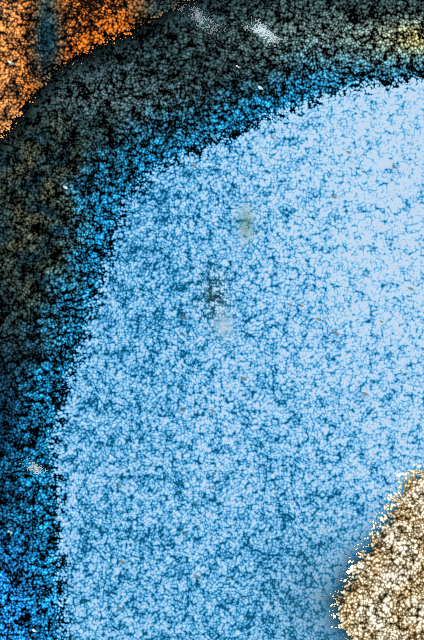
A WebGL 1 fragment shader for this texture:

```glsl
precision highp float;
uniform vec2 u_resolution;

vec2 hash2(vec2 cell) {
  vec2 k = vec2(dot(cell, vec2(127.1, 311.7)), dot(cell, vec2(269.5, 183.3)));
  return fract(sin(k) * 43758.5);
}

// Distance to the nearest scattered cell point
float cellular(vec2 p) {
  vec2 cell = floor(p), f = fract(p);
  float nearest = 4.0;
  for (int y = -1; y <= 1; y++) {
    for (int x = -1; x <= 1; x++) {
      vec2 o = vec2(float(x), float(y));
      vec2 d = o + hash2(cell + o) - f;
      nearest = min(nearest, dot(d, d));
    }
  }
  return sqrt(nearest);
}

// Layered granules, centred on zero
float grain(vec2 p, float frequency) {
  float sum = 0.0, weight = 0.28;
  for (int i = 0; i < 4; i++) {
    sum += weight * (0.46 - cellular(p * frequency + float(i) * 17.3));
    frequency *= 1.85;
    weight *= 1.3;
  }
  return sum;
}

float waves(vec2 p) {
  float sum = 0.0, amp = 0.5;
  for (int i = 0; i < 4; i++) {
    sum += amp * sin(p.x + 1.7 * sin(p.y * 0.8 + float(i)));
    p = mat2(1.2, 1.4, -1.4, 1.2) * p + 2.3;
    amp *= 0.6;
  }
  return sum;
}

// Signed distance to a line, positive to the right of a towards b
float side(vec2 p, vec2 a, vec2 b) {
  vec2 d = normalize(b - a);
  return dot(p - a, vec2(d.y, -d.x));
}

float blob(vec2 p, vec2 centre, vec2 radius) {
  vec2 q = (p - centre) / radius;
  return exp(-dot(q, q));
}

// Small pale chips, present in a few random cells
float flecks(vec2 p, float frequency, float density) {
  vec2 q = p * frequency, cell = floor(q);
  vec2 h = hash2(cell + 5.0);
  vec2 d = fract(q) - 0.3 - 0.4 * h;
  d.y += 0.4 * d.x;
  float size = 0.08 + 0.14 * h.y;
  return step(hash2(cell + 41.0).x, density) * (1.0 - smoothstep(size * 0.5, size, length(d * vec2(0.8, 1.4))));
}

float chip(vec2 p, vec2 centre, float size, float rough) {
  vec2 q = p - centre;
  float d = abs(q.x + q.y * 0.4) + 1.5 * abs(q.y + q.x * 0.35);
  return 1.0 - smoothstep(size * 0.7, size, d + rough * size);
}

float slabShape(vec2 p) {
  float d = side(p, vec2(0.100, 0.0), vec2(0.085, 0.32));
  d = min(d, side(p, vec2(0.085, 0.32), vec2(0.195, 0.681)));
  d = min(d, side(p, vec2(0.195, 0.681), vec2(0.241, 0.733)));
  d = min(d, side(p, vec2(0.241, 0.733), vec2(0.508, 0.85)));
  return min(d, side(p, vec2(0.508, 0.85), vec2(0.667, 0.878)));
}

vec3 paleStone(vec2 p, float g, float edge) {
  float tone = 0.50 + 0.22 * smoothstep(0.15, 0.6, p.x) + 0.05 * waves(p * 14.0);
  tone += 0.28 * blob(p, vec2(0.66, 0.72), vec2(0.16, 0.24));
  tone -= 0.30 * blob(p, vec2(0.47, 0.08), vec2(0.14, 0.20));
  tone -= 0.10 * blob(p, vec2(0.24, 0.55), vec2(0.12, 0.2));
  tone += 0.10 * blob(p, vec2(0.34, 0.27), vec2(0.06, 0.15));
  tone -= 0.12 * (1.0 - smoothstep(0.0, 0.02, edge));
  tone += 1.6 * g;
  vec3 c = mix(vec3(0.05, 0.33, 0.48), vec3(0.23, 0.58, 0.79), smoothstep(0.0, 0.42, tone));
  c = mix(c, vec3(0.54, 0.77, 0.94), smoothstep(0.35, 0.8, tone));
  c = mix(c, vec3(0.76, 0.86, 0.95), smoothstep(0.75, 1.15, tone));
  // Stains
  float stain = blob(p, vec2(0.336, 0.536), vec2(0.018, 0.032));
  c = mix(c, vec3(0.14, 0.26, 0.29), stain * clamp(0.7 - 2.5 * g, 0.0, 1.0));
  c = mix(c, vec3(0.70, 0.80, 0.86), 0.7 * blob(p, vec2(0.350, 0.492), vec2(0.014, 0.022)));
  c = mix(c, vec3(0.45, 0.56, 0.48), 0.6 * blob(p, vec2(0.385, 0.65), vec2(0.012, 0.024)));
  return mix(c, vec3(0.32, 0.42, 0.46), 0.35 * blob(p, vec2(0.53, 0.05), vec2(0.09, 0.1)));
}

vec3 wetStone(vec2 p, float g, float depth) {
  vec3 low = mix(vec3(0.02, 0.12, 0.19), vec3(0.07, 0.12, 0.13), smoothstep(0.3, 0.55, p.y));
  vec3 c = mix(vec3(0.05, 0.29, 0.41), low, smoothstep(0.01, 0.1, depth + 0.02 * waves(p * 25.0)));
  c = mix(c, vec3(0.26, 0.32, 0.31), 0.8 * blob(p, vec2(0.58, 0.94), vec2(0.22, 0.055)));
  c = mix(c, vec3(0.48, 0.42, 0.22), 0.7 * blob(p, vec2(0.66, 0.94), vec2(0.06, 0.025)));
  c = mix(c, vec3(0.19, 0.25, 0.26), 0.6 * blob(p, vec2(0.19, 0.85), vec2(0.12, 0.05)));
  c = mix(c, vec3(0.08, 0.36, 0.58), blob(p, vec2(0.0, 0.04), vec2(0.07, 0.1)));
  c += vec3(0.09, 0.05, 0.0) * blob(p, vec2(0.06, 0.67), vec2(0.07, 0.16)) * (0.5 + waves(p * 70.0));
  return max(c * (1.0 + 4.0 * g) + 0.12 * g, 0.0);
}

void main() {
  vec2 p = gl_FragCoord.xy / u_resolution.y;
  float g = grain(p + 0.003 * waves(p * 40.0), 36.0);
  float rough = 0.004 * waves(p * 60.0) + 0.03 * g;
  float slab = slabShape(p) + rough;
  vec3 color = mix(wetStone(p, g, -slab), paleStone(p, g, slab), smoothstep(-0.009, 0.009, slab));

  // Rust blocks behind a dark crevice
  float rust = max(-side(p, vec2(0.0, 0.785), vec2(0.06, 0.86)), -side(p, vec2(0.1, 0.9), vec2(0.29, 1.0))) + rough;
  float ochre = clamp(0.4 + 0.5 * waves(p * 45.0) + 2.0 * g, 0.0, 1.0);
  vec3 rustColor = mix(vec3(0.13, 0.08, 0.06), vec3(0.55, 0.29, 0.09), ochre);
  rustColor = mix(rustColor, vec3(0.66, 0.48, 0.32), 0.5 * (1.0 - smoothstep(0.02, 0.05, p.x)));
  rustColor = mix(rustColor, vec3(0.05, 0.19, 0.25), max(0.9 * blob(p, vec2(0.073, 0.95), vec2(0.024, 0.09)), 0.7 * blob(p, vec2(0.25, 0.99), vec2(0.045, 0.025))));
  color *= 1.0 - 0.75 * exp(-abs(rust) / 0.009);
  color = mix(color, rustColor * (1.0 + 2.5 * g), smoothstep(0.0, 0.006, rust));

  // Tan rock and its shadow
  float tan1 = side(p, vec2(0.523, 0.06), vec2(0.632, 0.25));
  float tanRock = min(min(tan1, side(p, vec2(0.545, 0.0), vec2(0.523, 0.06))), side(p, vec2(0.62, 0.245), vec2(0.667, 0.265))) + 1.3 * rough;
  color *= 1.0 - 0.65 * exp(-abs(tanRock) / 0.007) * (1.0 - smoothstep(0.1, 0.26, p.y));
  vec3 tanColor = mix(vec3(0.50, 0.39, 0.22), vec3(0.71, 0.68, 0.61), clamp(0.55 + 0.4 * waves(p * vec2(75.0, 45.0)) + 1.5 * g, 0.0, 1.0));
  color = mix(color, tanColor * (1.0 + 1.8 * g), smoothstep(-0.002, 0.003, tanRock));

  // Scattered chips
  float wet = 1.0 - smoothstep(-0.02, 0.0, slab);
  float chips = max(chip(p, vec2(0.412, 0.949), 0.026, 2.0 * g), chip(p, vec2(0.054, 0.268), 0.016, 3.0 * g));
  chips = max(chips, 0.7 * chip(p, vec2(0.314, 0.970), 0.024, 4.0 * g));
  chips = max(chips, wet * flecks(p, 26.0, 0.07));
  color = mix(color, vec3(0.75, 0.82, 0.85) * (1.0 + g), chips);
  color = mix(color, vec3(0.42, 0.40, 0.34), 0.6 * (1.0 - wet) * flecks(p + 0.37, 42.0, 0.04));
  gl_FragColor = vec4(clamp(color, 0.0, 1.0), 1.0);
}
```
